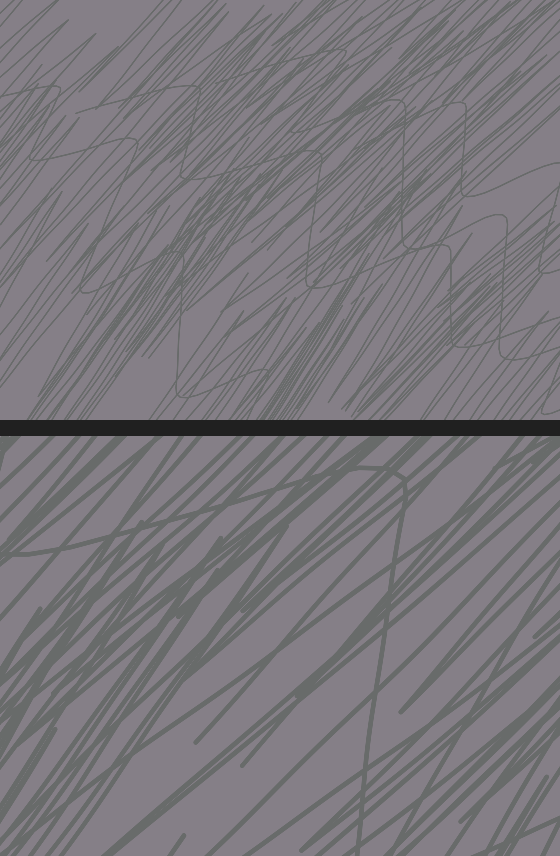
Top, the full canvas; bottom, a detail of the centre.
Give the GLSL for this pattern, as a Shadertoy shader.

```glsl
const vec3 PAPER = vec3(0.522, 0.498, 0.530);
const vec3 PENCIL = vec3(0.408, 0.418, 0.416);
const float HALF_WIDTH = 0.0019;      // of a line, in canvas heights
const float EDGE_PIXELS = 0.8;        // softness of the line edge
const int COLUMNS = 5;                // grid of scribbles
const int ROWS = 4;
const int STROKES = 11;               // strokes per scribble
const vec2 HALF_LENGTH = vec2(0.24, 0.50);
const vec2 STROKE_STEP = vec2(0.006, 0.034);
const float WOBBLE = 0.006;
const int CURVES = 4;                 // loose wandering lines
const int CORNERS = 8;
const int CORNER_PIECES = 5;
const float STEEP_ROUNDING = 0.12;
const float SHALLOW_ROUNDING = 0.35;

float hash(float n) {
    return fract(sin(n * 12.9898 + 4.1) * 43758.5453);
}

vec2 hash2(float n) {
    return vec2(hash(n), hash(n + 57.3));
}

// Squared distance to a line segment
float segment2(vec2 p, vec2 a, vec2 b) {
    vec2 ap = p - a, ab = b - a;
    vec2 d = ap - ab * clamp(dot(ap, ab) / max(dot(ab, ab), 1e-7), 0.0, 1.0);
    return dot(d, d);
}

// Squared distance to a rounded corner, a quadratic curve in short pieces
float corner2(vec2 p, vec2 a, vec2 control, vec2 b) {
    float nearest = 1e3;
    vec2 last = a;
    for (int i = 1; i <= CORNER_PIECES; i++) {
        float t = float(i) / float(CORNER_PIECES);
        vec2 next = mix(mix(a, control, t), mix(control, b, t), t);
        nearest = min(nearest, segment2(p, last, next));
        last = next;
    }
    return nearest;
}

// Gentle bending of the hand-drawn lines
vec2 wobble(vec2 p, float phase) {
    vec2 slow = sin(p.yx * vec2(7.0, 8.5) + phase * vec2(1.0, 1.7));
    vec2 fine = sin(p.yx * vec2(41.0, 37.0) + phase * 2.3);
    return p + WOBBLE * (slow + 0.12 * fine);
}

// Back-and-forth hatching around a centre
float scribble2(vec2 p, vec2 centre, float seed) {
    float angle = 0.98 - 0.22 * centre.y - 0.08 * centre.x + 0.26 * (hash(seed + 1.0) - 0.5);
    vec2 along = vec2(cos(angle), sin(angle));
    vec2 across = vec2(along.y, -along.x);
    float reach = mix(HALF_LENGTH.x, HALF_LENGTH.y, hash(seed + 2.0));
    float spacing = mix(STROKE_STEP.x, STROKE_STEP.y, hash(seed + 3.0));
    float nearest = 1e3;
    float side = 1.0;
    vec2 last = vec2(0.0);
    for (int i = 0; i <= STROKES; i++) {
        vec2 r = hash2(seed + 5.0 + float(i) * 1.37);
        float offset = spacing * (float(i) - 0.5 * float(STROKES) + 1.8 * (r.y - 0.5));
        vec2 tip = centre + along * side * reach * (0.55 + 0.45 * r.x) + across * offset;
        if (i > 0) nearest = min(nearest, segment2(p, last, tip));
        last = tip;
        side = -side;
    }
    return nearest;
}

// Descending staircase of shallow rises and steep falls with round corners
vec2 curveStep(int i, float seed) {
    vec2 r = hash2(seed + float(i) * 2.71);
    vec2 rise = vec2(0.24, 0.08) + vec2(0.12, 0.07) * r;
    vec2 fall = vec2(-0.17, -0.20) + vec2(0.17, -0.22) * r;
    return i % 2 == 0 ? rise : fall;
}

float curve2(vec2 p, vec2 start, float seed) {
    float nearest = 1e3;
    vec2 a = start;
    vec2 b = a + curveStep(0, seed);
    vec2 leave = a;
    for (int i = 1; i <= CORNERS; i++) {
        vec2 c = b + curveStep(i, seed);
        bool afterRise = i % 2 == 1;
        vec2 enter = mix(b, a, afterRise ? SHALLOW_ROUNDING : STEEP_ROUNDING);
        vec2 exit = mix(b, c, afterRise ? STEEP_ROUNDING : SHALLOW_ROUNDING);
        nearest = min(nearest, segment2(p, leave, enter));
        nearest = min(nearest, corner2(p, enter, b, exit));
        leave = exit;
        a = b;
        b = c;
    }
    return nearest;
}

void mainImage(out vec4 fragColor, in vec2 fragCoord) {
    vec2 p = fragCoord / iResolution.y;
    float aspect = iResolution.x / iResolution.y;
    float nearest = 1e3;

    // Scribbles on a jittered grid
    for (int k = 0; k < COLUMNS * ROWS; k++) {
        float seed = float(k) * 19.7 + 3.0;
        vec2 cell = vec2(k % COLUMNS, k / COLUMNS) + 0.5 + 0.9 * (hash2(seed) - 0.5);
        vec2 centre = cell / vec2(COLUMNS, ROWS) * vec2(aspect, 1.0);
        nearest = min(nearest, scribble2(wobble(p, seed), centre, seed));
    }

    // Wandering lines
    for (int k = 0; k < CURVES; k++) {
        float seed = float(k) * 31.3 + 11.0;
        vec2 start = vec2(-0.15 + 0.33 * float(k), 0.55 + 0.35 * hash(seed));
        nearest = min(nearest, curve2(wobble(p, seed), start, seed));
    }

    float edge = 0.5 * EDGE_PIXELS / iResolution.y;
    float ink = 1.0 - smoothstep(HALF_WIDTH - edge, HALF_WIDTH + edge, sqrt(nearest));
    fragColor = vec4(mix(PAPER, PENCIL, ink), 1.0);
}
```
